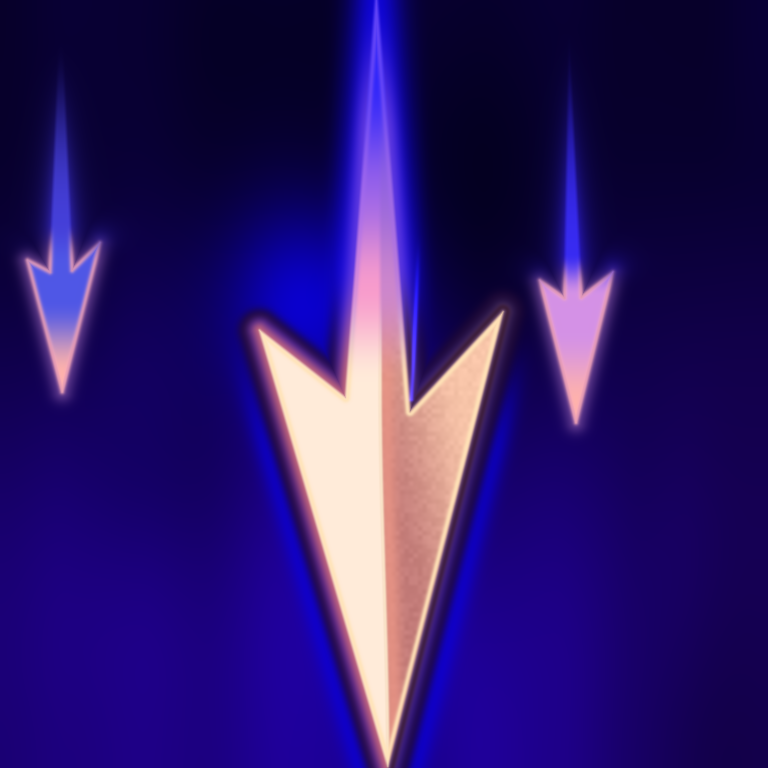
A WebGL 2 fragment shader for this background:

```glsl
#version 300 es
precision highp float;
uniform vec2 u_resolution;
out vec4 fragColor;

float hash(vec2 p) {
  return fract(sin(dot(p, vec2(127.1, 311.7))) * 43758.5453);
}

float noise(vec2 p) {
  vec2 i = floor(p), f = fract(p);
  f = f * f * (3.0 - 2.0 * f);
  return mix(mix(hash(i), hash(i + vec2(1, 0)), f.x),
             mix(hash(i + vec2(0, 1)), hash(i + vec2(1, 1)), f.x), f.y);
}

// Soft elliptical spot of light
float spot(vec2 p, vec2 center, vec2 size) {
  vec2 q = (p - center) / size;
  return exp(-dot(q, q));
}

float segment(vec2 p, vec2 a, vec2 b) {
  vec2 e = b - a;
  return length(p - a - e * clamp(dot(p - a, e) / dot(e, e), 0.0, 1.0));
}

// Signed distance to a six-cornered arrow with a tapering shaft
float arrow(vec2 p, vec2 v[6]) {
  float d = 1e3, s = 1.0;
  for (int i = 0, j = 5; i < 6; j = i, i++) {
    d = min(d, segment(p, v[i], v[j]));
    vec2 e = v[j] - v[i], w = p - v[i];
    bvec3 c = bvec3(p.y >= v[i].y, p.y < v[j].y, e.x * w.y > e.y * w.x);
    if (all(c) || all(not(c))) s = -s;
  }
  return s * d;
}

vec3 background(vec2 p) {
  vec3 col = mix(vec3(0.12, 0.0, 0.53), vec3(0.03, 0.0, 0.19), smoothstep(0.1, 0.85, p.y));
  col = mix(col, vec3(0.07, 0.0, 0.27), 0.85 * smoothstep(0.72, 0.98, p.x) * smoothstep(0.8, 0.4, p.y));
  col = mix(col, vec3(0.01, 0.0, 0.12), 0.75 * spot(p, vec2(0.61, 0.77), vec2(0.12, 0.2)));
  col = mix(col, vec3(0.01, 0.0, 0.12), 0.6 * spot(p, vec2(0.36, 0.93), vec2(0.13, 0.15)));
  col = mix(col, vec3(0.06, 0.0, 0.34), 0.6 * spot(p, vec2(0.2, 0.42), vec2(0.1, 0.15)));
  col = mix(col, vec3(0.03, 0.0, 0.82), 0.85 * spot(p, vec2(0.405, 0.6), vec2(0.11, 0.12)));
  col = mix(col, vec3(0.12, 0.0, 0.7), 0.7 * spot(p, vec2(0.49, 0.08), vec2(0.18, 0.26)));
  return col * (0.86 + 0.28 * noise(p * vec2(11.0, 3.0)));
}

// Small arrow: glowing trail, misty halo, shaded head and bright rim
vec3 smallArrow(vec3 col, vec2 p, float d, float tipY, float topY, vec3 upper, vec3 trail) {
  float h = p.y - tipY;
  float head = smoothstep(0.22, 0.165, h);
  float fade = smoothstep(topY, tipY + 0.2, p.y);
  float outer = max(d, 0.0);
  col += trail * (1.0 - head) * fade * 0.55 * exp(-outer * 75.0);
  col = mix(col, vec3(0.46, 0.29, 0.62), 0.75 * head * exp(-pow(outer / 0.014, 2.0)));
  vec3 fill = mix(vec3(1.0, 0.7, 0.67), upper, smoothstep(0.02, 0.12, h));
  fill = mix(trail, fill, head);
  col = mix(col, fill, smoothstep(0.003, -0.003, d) * mix(fade, 1.0, head));
  return mix(col, vec3(0.97, 0.66, 0.73), 0.75 * head * exp(-pow(d / 0.0035, 2.0)));
}

vec3 mainArrow(vec3 col, vec2 p, float d) {
  float outer = max(d, 0.0);
  float ridge = mix(0.505, 0.495, smoothstep(0.0, 0.5, p.y));
  float right = smoothstep(-0.004, 0.004, p.x - ridge);
  float shaft = smoothstep(0.5, 0.66, p.y) * smoothstep(0.09, 0.05, abs(p.x - 0.492));

  // Blue light around the shaft and along the lower flanks
  col = mix(col, vec3(0.06, 0.02, 0.9), 0.9 * shaft * exp(-pow(outer / 0.032, 2.0)));
  float flank = smoothstep(0.57, 0.4, p.y);
  col = mix(col, vec3(0.03, 0.0, 0.9), 0.65 * flank * exp(-pow((d - 0.034) / 0.017, 2.0)));

  // Dark seam, then a mauve and salmon halo
  float low = 1.0 - shaft;
  col = mix(col, vec3(0.1, 0.02, 0.2), 0.75 * low * exp(-pow((d - 0.021) / 0.009, 2.0)));
  vec3 halo = mix(vec3(0.83, 0.43, 0.47), vec3(0.43, 0.28, 0.46), right);
  halo = mix(halo, vec3(0.4, 0.24, 0.88), shaft);
  col = mix(col, halo, 0.85 * smoothstep(1.0, 0.82, p.y) * exp(-pow(outer / 0.014, 2.0)));

  // Left facet, ridge and grainy right facet
  vec3 cream = vec3(1.0, 0.92, 0.85);
  vec3 facet = mix(vec3(0.76, 0.48, 0.47), vec3(0.97, 0.77, 0.66),
                   smoothstep(0.5, 0.64, p.x + 0.22 * (p.y - 0.35)));
  facet += 0.05 * (noise(p * 170.0) - 0.5);
  facet = mix(facet, vec3(0.94, 0.6, 0.53), 0.7 * spot(p, vec2(ridge + 0.008, p.y), vec2(0.012, 1.0)));
  vec3 fill = mix(cream, facet, right);
  fill = mix(fill, vec3(1.0, 0.95, 0.82), 0.7 * exp(-pow((p.x - ridge) / 0.0025, 2.0)));

  // Shaft cools from pink to blue as it rises
  vec3 stem = mix(vec3(0.97, 0.61, 0.8), vec3(0.62, 0.4, 0.91), smoothstep(0.62, 0.76, p.y));
  stem = mix(stem, vec3(0.19, 0.15, 0.98), smoothstep(0.73, 0.9, p.y));
  stem = mix(stem, vec3(0.55, 0.4, 0.8), 0.4 * right * smoothstep(0.9, 0.7, p.y));
  fill = mix(fill, stem, smoothstep(0.5, 0.63, p.y) * smoothstep(0.08, 0.05, abs(p.x - 0.492)));
  col = mix(col, fill, smoothstep(0.003, -0.003, d));

  // Bright rim inside, thin dark line outside the right edge
  col = mix(col, vec3(0.2, 0.08, 0.15), 0.65 * low * right * exp(-pow((d - 0.006) / 0.004, 2.0)));
  vec3 rim = mix(vec3(1.0, 0.89, 0.72), vec3(0.65, 0.42, 0.94), shaft);
  return mix(col, rim, mix(0.9, 0.4, shaft) * exp(-pow((d + 0.003) / 0.0035, 2.0)));
}

void main() {
  vec2 p = gl_FragCoord.xy / u_resolution;
  vec3 col = background(p);
  float left = arrow(p, vec2[6](vec2(0.081, 0.49), vec2(0.036, 0.661), vec2(0.065, 0.646),
                                vec2(0.079, 1.0), vec2(0.094, 0.648), vec2(0.13, 0.684)));
  float right = arrow(p, vec2[6](vec2(0.75, 0.45), vec2(0.703, 0.635), vec2(0.735, 0.612),
                                 vec2(0.741, 0.95), vec2(0.757, 0.613), vec2(0.798, 0.646)));
  float center = arrow(p, vec2[6](vec2(0.505, 0.002), vec2(0.338, 0.57), vec2(0.45, 0.482),
                                  vec2(0.49, 1.02), vec2(0.534, 0.464), vec2(0.655, 0.594)));
  col = smallArrow(col, p, left, 0.49, 0.95, vec3(0.31, 0.34, 0.9), vec3(0.27, 0.25, 0.85));
  col = smallArrow(col, p, right, 0.45, 0.97, vec3(0.83, 0.57, 0.9), vec3(0.22, 0.17, 0.95));
  col = mainArrow(col, p, center);
  float streak = segment(p, vec2(0.536, 0.48), vec2(0.546, 0.7));
  col += vec3(0.12, 0.12, 0.7) * exp(-pow(streak / 0.003, 2.0)) * smoothstep(0.7, 0.55, p.y);
  fragColor = vec4(clamp(col, 0.0, 1.0), 1.0);
}
```
